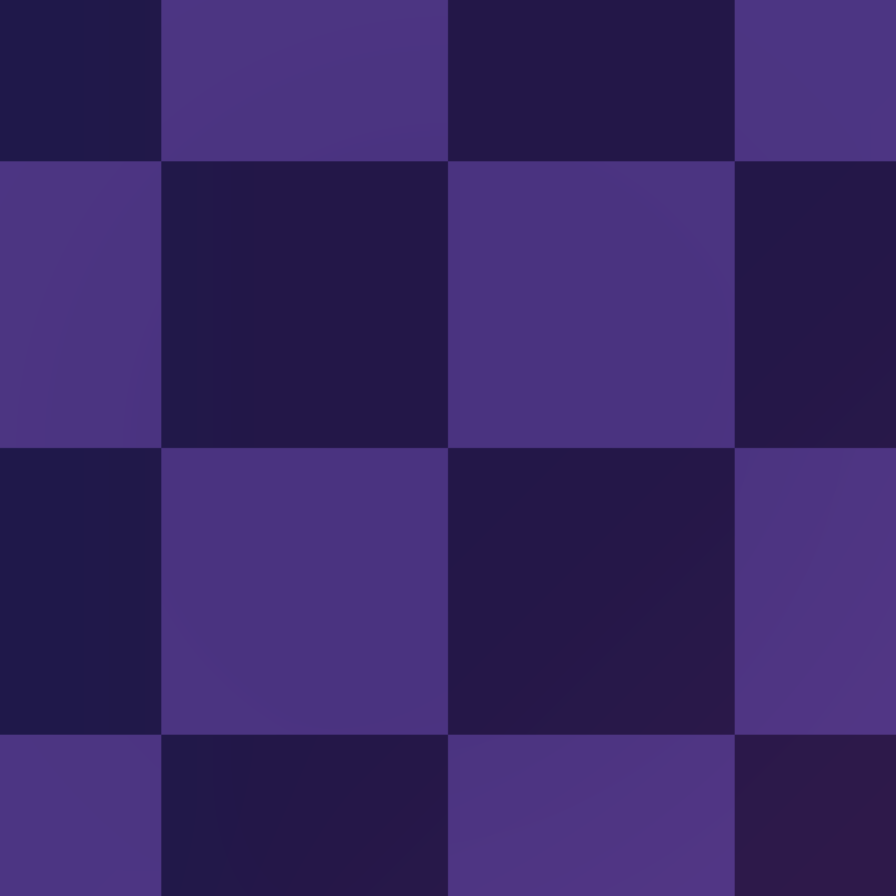
Give the GLSL for this pattern, as a three.js fragment shader.

```glsl
varying vec2 vUv;

const float CELL = 0.32;          // side of one square
const vec2 CENTRE = vec2(0.5);    // corner shared by four squares
const float EDGE = 0.001;         // half width of the edge smoothing

const vec3 LIGHT = vec3(0.290, 0.200, 0.502);
const vec3 DARK = vec3(0.139, 0.090, 0.282);

const vec3 WARM_LIGHT = vec3(0.022, 0.004, 0.010);
const vec3 WARM_DARK = vec3(0.042, 0.008, 0.010);
const vec3 COOL_DARK = vec3(-0.018, 0.006, 0.008);
const vec3 RIM_LIGHT = vec3(0.010, 0.008, 0.010);

// Signed distance to the nearest grid line, alternating in sign per cell
vec2 alternatingDistance(vec2 uv) {
  vec2 p = (uv - CENTRE) / CELL;
  return (0.5 - abs(mod(p + 0.5, 2.0) - 1.0)) * CELL;
}

// 1 on light squares, 0 on dark ones
float checker(vec2 uv) {
  vec2 side = smoothstep(-EDGE, EDGE, alternatingDistance(uv)) * 2.0 - 1.0;
  return 0.5 + 0.5 * side.x * side.y;
}

void main() {
  // Slow drift of tint: warm to the lower right, cool to the left
  vec2 offset = vUv - CENTRE;
  float warm = smoothstep(0.1, 1.0, offset.x - offset.y);
  float cool = smoothstep(0.1, 0.5, -offset.x);
  float rim = smoothstep(0.25, 0.6, length(offset));

  vec3 light = LIGHT + WARM_LIGHT * warm + RIM_LIGHT * rim;
  vec3 dark = DARK + WARM_DARK * warm + COOL_DARK * cool;

  gl_FragColor = vec4(mix(dark, light, checker(vUv)), 1.0);
}
```
